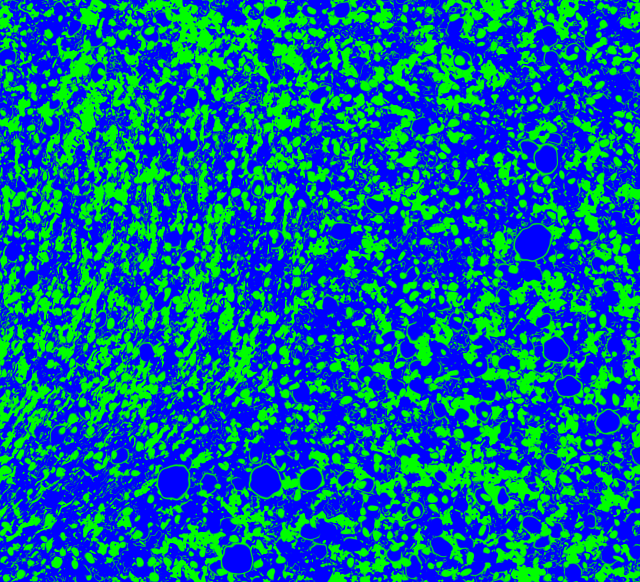
Give the GLSL for this texture, as a Shadertoy shader.

```glsl
// Stained tissue in two tones: green patches, nuclei and threads on blue.
// Thresholded noise follows bent fibres at the left; scattered discs add nuclei,
// round cells and large rimmed vacuoles. A 2x2 sample grid smooths the edges.

const vec3 BLUE = vec3(0.0, 0.0, 1.0);
const vec3 GREEN = vec3(0.0, 1.0, 0.0);
const float PATCH_FREQ = 48.0;            // round patches per canvas height
const vec2 FIBRE_FREQ = vec2(92.0, 33.0); // across and along the fibres
const float NOISE_SPREAD = 0.13;          // standard deviation of fbm
const float PATCH_LEVEL = 0.5;            // higher leaves more blue
const float BAND_BLUE = 0.85;             // extra blue along the diagonal band
const float BROAD_VARIATION = 0.6;
const float ROUGHNESS = 0.13;             // ragged edges of the patches
const float THREAD_WIDTH = 0.017;
const float SPECK_LEVEL = 0.86;
const float NUCLEUS_FREQ = 44.0;
const float CELL_FREQ = 26.0;
const float VACUOLE_FREQ = 8.0;
const float SLOPE = 20.0;                 // field change per canvas height
const float SOFTNESS = 0.027;

vec2 hash2(vec2 p) {
    vec3 q = fract(p.xyx * vec3(0.1031, 0.1030, 0.0973));
    q += dot(q, q.yzx + 33.33);
    return fract((q.xx + q.yz) * q.zy);
}

float noise(vec2 p) {
    vec2 i = floor(p), f = fract(p);
    f = f * f * (3.0 - 2.0 * f);
    vec2 e = vec2(0.0, 1.0);
    return mix(mix(hash2(i).x, hash2(i + e.yx).x, f.x),
               mix(hash2(i + e.xy).x, hash2(i + e.yy).x, f.x), f.y);
}

// Three octaves, centred on zero
float fbm(vec2 p) {
    const mat2 turn = mat2(1.68, 1.26, -1.26, 1.68);
    float sum = 0.0, weight = 0.47;
    for (int i = 0; i < 3; i++) {
        sum += weight * (noise(p) - 0.5);
        p = turn * p + 17.3;
        weight *= 0.68;
    }
    return sum;
}

// Regions of the tissue
float bandSide(vec2 p) {
    return dot(p - vec2(0.5, 0.37), vec2(0.63, -0.78));
}

float zone(vec2 p, vec2 centre, vec2 size) {
    return 1.0 - smoothstep(0.8, 1.2, length((p - centre) / size));
}

float vacuoleZone(vec2 p) {
    return max(zone(p, vec2(0.98, 0.47), vec2(0.13, 0.30)),
               zone(p, vec2(0.40, 0.14), vec2(0.14, 0.13)));
}

float fibreAmount(vec2 p) {
    float left = (1.0 - smoothstep(-0.12, 0.12, bandSide(p)))
               * (1.0 - smoothstep(0.40, 0.68, p.x));
    return 0.9 * left * (1.0 - 0.7 * smoothstep(0.6, 0.95, p.y));
}

// Distance inside scattered ovals; chance = base, cell side, vacuole zone
float scatter(vec2 p, float freq, vec3 chance, vec2 radii, float stretch, float fibre) {
    vec2 home = floor(p * freq);
    float flowAngle = atan(1.0, 0.1 + 1.4 * pow(1.0 - p.y, 3.0));
    float inside = -1.0;
    for (int y = -1; y <= 1; y++)
    for (int x = -1; x <= 1; x++) {
        vec2 id = home + vec2(x, y);
        vec2 place = hash2(id + freq), kind = hash2(id + freq * 3.0 + 71.0);
        vec2 centre = (id + 0.5 + 0.65 * (place - 0.5)) / freq;
        vec3 region = vec3(1.0, smoothstep(-0.02, 0.2, bandSide(centre)), vacuoleZone(centre));
        if (kind.x > dot(chance, region)) continue;
        float angle = mix(place.x * 3.14159, flowAngle, fibre);
        vec2 axis = vec2(cos(angle), sin(angle)), d = p - centre;
        float s = 1.0 + stretch * place.y;
        d = vec2(dot(d, axis) / s, dot(d, vec2(-axis.y, axis.x)) * s);
        inside = max(inside, mix(radii.x, radii.y, kind.y) / freq - length(d));
    }
    return inside;
}

// Green coverage at one point
float tissue(vec2 p) {
    vec2 wobble = vec2(noise(p * 85.0), noise(p * 85.0 + 40.0)) - 0.5;
    vec2 q = p + 0.008 * wobble;
    float fibre = fibreAmount(p), side = bandSide(p);

    // Patches, round or drawn out along the fibres
    vec2 flow = vec2(q.x - 0.1 * q.y + 0.35 * pow(1.0 - q.y, 4.0), q.y);
    float grain = mix(fbm(mat2(0.8, 0.6, -0.6, 0.8) * q * PATCH_FREQ),
                      fbm(flow * FIBRE_FREQ + 60.0), fibre);
    grain /= length(vec2(fibre, 1.0 - fibre));
    grain += ROUGHNESS * (noise(mat2(0.6, 0.8, -0.8, 0.6) * p * 180.0) - 0.5);
    float band = exp(-side * side / 0.017) * (1.0 - 0.5 * smoothstep(0.3, 1.0, p.x));
    float level = PATCH_LEVEL + BAND_BLUE * band + BROAD_VARIATION * (noise(p * 9.0 + 5.0) - 0.5);
    float field = grain - NOISE_SPREAD * level;

    // Broken threads, then fine specks of both tones
    float gap = 0.1 * smoothstep(0.45, 0.6, noise(p * 50.0 + 9.0));
    field = max(field, THREAD_WIDTH - abs(grain + 0.1) - gap);
    float speck = noise(mat2(0.8, 0.6, -0.6, 0.8) * p * 200.0 + 3.0);
    field = max(field, 0.3 * (speck - SPECK_LEVEL + 0.06 * fibre));
    field = min(field, 0.3 * (speck - 0.13 - 0.07 * fibre));

    // Round cells with thin walls, then nuclei
    vec2 r = p + 0.006 * wobble;
    float cell = scatter(r, CELL_FREQ, vec3(0.1, 0.4, 0.0), vec2(0.26, 0.42), 0.25, fibre);
    field = min(field, -SLOPE * cell);
    field = max(field, SLOPE * (0.001 - abs(cell + 0.001)) - 0.5 * gap);
    float nucleus = scatter(r, NUCLEUS_FREQ, vec3(0.62, 0.0, 0.0), vec2(0.17, 0.35), 0.35, fibre);
    field = max(field, SLOPE * nucleus);

    // Large vacuoles clear everything inside their rims
    float vacuole = scatter(r, VACUOLE_FREQ, vec3(0.0, 0.0, 0.7), vec2(0.14, 0.26), 0.15, 0.0);
    field = min(field, -SLOPE * vacuole);
    field = max(field, SLOPE * (0.0013 - abs(vacuole + 0.0013)));
    return smoothstep(-SOFTNESS, SOFTNESS, field);
}

void mainImage(out vec4 fragColor, in vec2 fragCoord) {
    float green = 0.0;
    for (int i = 0; i < 4; i++) {
        vec2 offset = 0.5 * vec2(i % 2, i / 2) - 0.25;
        green += 0.25 * tissue((fragCoord + offset) / iResolution.y);
    }
    fragColor = vec4(mix(BLUE, GREEN, green), 1.0);
}
```
